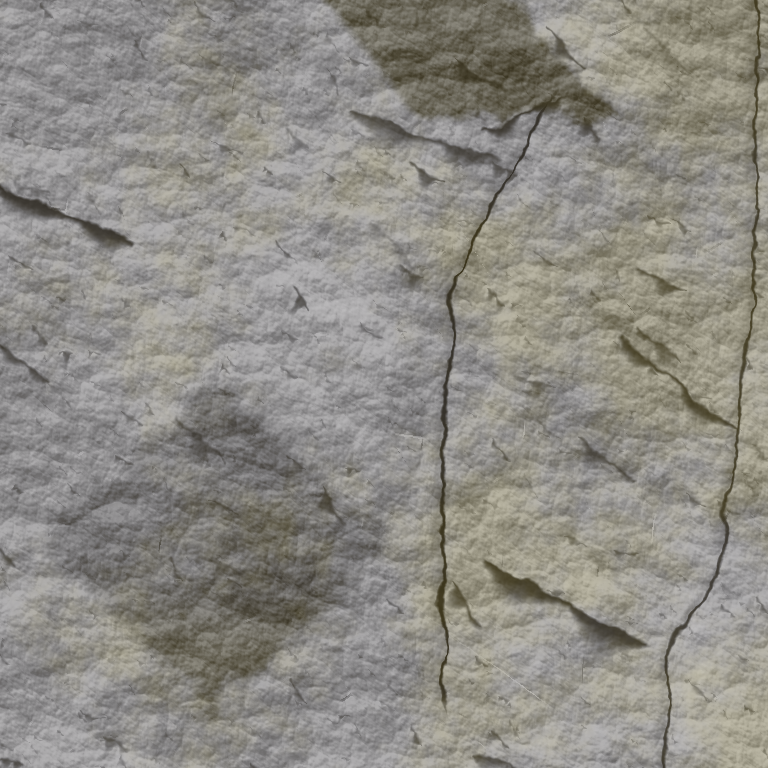
Give the GLSL for this texture, as a Shadertoy shader.

```glsl
// Weathered grey limestone face with chipped relief, shadowed ledges and two long cracks.

vec3 hash3(vec2 p) {
    vec3 q = vec3(dot(p, vec2(127.1, 311.7)), dot(p, vec2(269.5, 183.3)), dot(p, vec2(419.2, 371.9)));
    return fract(sin(q) * 43758.55);
}

mat2 turn(float a) {
    return mat2(cos(a), sin(a), -sin(a), cos(a));
}

// Layered, warped sines: soft stains and wobble, roughly -1 to 1
float mottle(vec2 p) {
    float sum = 0.0, amp = 0.5;
    for (int i = 0; i < 5; i++) {
        p = turn(1.1) * p + vec2(1.7, 4.3);
        sum += amp * sin(p.x + 1.3 * sin(p.y * 0.8)) * cos(p.y * 0.9 + sin(p.x * 0.6));
        p *= 1.83;
        amp *= 0.62;
    }
    return sum;
}

// Cellular height: the upper envelope of tilted cones, like broken stone
float chipped(vec2 p) {
    vec2 cell = floor(p);
    float h = -9.0;
    for (int y = -1; y <= 1; y++)
    for (int x = -1; x <= 1; x++) {
        vec2 id = cell + vec2(x, y);
        vec3 r = hash3(id);
        vec2 d = p - id - r.xy;
        vec2 tilt = hash3(id + 37.0).xy - 0.5;
        h = max(h, 0.5 * r.z - 1.15 * length(d) + dot(d, tilt));
    }
    return h;
}

float relief(vec2 p) {
    p += 0.005 * vec2(mottle(p * 21.0), mottle(p * 23.0 + 8.0));
    float h = 0.0, freq = 4.5;
    for (int i = 0; i < 6; i++) {
        float weight = i < 2 ? 0.55 : 0.95;
        vec2 stretch = i < 4 ? vec2(0.8, 1.35) : vec2(1.0, 1.15);
        vec2 q = turn(0.65 + 0.5 * sin(float(i) * 2.4)) * p;
        h += weight * chipped(q * freq * stretch + float(i) * 13.7) / freq;
        freq *= 2.1;
    }
    return h;
}

// Shadow hanging below the line from a to b, sharp above and soft below
float ledge(vec2 p, vec2 a, vec2 b, float depth) {
    vec2 e = b - a;
    float t = clamp(dot(p - a, e) / dot(e, e), 0.0, 1.0);
    vec2 d = p - a - e * t;
    float below = dot(d, normalize(vec2(e.y, -e.x)));
    float reach = depth * (0.25 + 3.0 * t * (1.0 - t)) * (0.7 + 0.5 * sin(t * 9.0 + a.x * 40.0));
    return (1.0 - smoothstep(0.1 * reach, reach, length(d))) * smoothstep(-0.003, 0.002, below);
}

// Scattered short slivers of shadow, running down to the right
float slivers(vec2 p, float count) {
    vec2 cell = floor(p * count);
    float shade = 0.0;
    for (int y = -1; y <= 1; y++)
    for (int x = -1; x <= 1; x++) {
        vec2 id = cell + vec2(x, y);
        vec3 r = hash3(id + count);
        vec2 start = (id + r.xy) / count;
        vec2 run = turn(-0.2 - 0.9 * r.y) * vec2(0.25 + 0.45 * r.x, 0.0) / count;
        float present = smoothstep(0.5, 0.95, r.z);
        shade = max(shade, present * ledge(p, start, start + run, 0.2 / count));
    }
    return shade;
}

float diamond(vec2 p, vec2 radius, float rough) {
    vec2 q = abs(p) / radius;
    return 1.0 - smoothstep(0.85, 1.04, q.x + q.y + rough);
}

// Dark slit with a faint shadow on its left; d is the signed distance across it
float crack(float d, float width) {
    float slit = 1.0 - smoothstep(0.2 * width, 1.4 * width, abs(d));
    float halo = smoothstep(-0.022, 0.0, d) * (1.0 - smoothstep(0.0, 0.004, d));
    return max(slit, 0.25 * halo);
}

void mainImage(out vec4 fragColor, in vec2 fragCoord) {
    vec2 p = fragCoord / iResolution.xy;
    float broad = mottle(p * 7.0 + 2.0);
    float medium = mottle(p * 28.0);
    float fine = mottle(p * 70.0);
    vec2 rough = p + 0.009 * vec2(medium, mottle(p * 34.0 + 5.0)) + 0.003 * vec2(fine, -fine);

    // Relief lit from the upper left, with fine grit
    vec2 toLight = 0.0016 * normalize(vec2(-0.45, 0.9));
    float light = clamp((relief(p - toLight) - relief(p + toLight)) / 0.0032, -3.5, 3.0);
    float grit = chipped(turn(0.5) * p * 170.0);
    float tone = 0.592 + 0.04 * light + 0.085 * broad + 0.03 * medium + 0.045 * grit;

    // Broad faces turned away from the light
    float lower = diamond(rough - vec2(0.28, 0.29), vec2(0.24, 0.23), 0.1 * medium);
    float upper = diamond(turn(0.42) * (rough - vec2(0.59, 0.945)), vec2(0.24, 0.11), 0.15 * medium);
    float olive = max(upper, lower * (1.0 - smoothstep(0.14, 0.28, p.y)));
    tone -= 0.13 * lower + 0.17 * upper + 0.04 * olive;

    // Ledges and scattered chips
    float shadow = 0.85 * ledge(rough, vec2(0.0, 0.76), vec2(0.17, 0.69), 0.045);
    shadow = max(shadow, 0.8 * ledge(rough, vec2(0.64, 0.27), vec2(0.84, 0.16), 0.06));
    shadow = max(shadow, 0.75 * ledge(rough, vec2(0.81, 0.56), vec2(0.96, 0.44), 0.026));
    shadow = max(shadow, 0.65 * ledge(rough, vec2(0.46, 0.86), vec2(0.64, 0.79), 0.045));
    shadow = max(shadow, 0.8 * ledge(rough, vec2(0.63, 0.83), vec2(0.73, 0.87), 0.03));
    shadow = max(shadow, 0.65 * slivers(rough, 8.0));
    shadow = max(shadow, 0.5 * slivers(rough + 0.3, 19.0));
    shadow = max(shadow, 0.35 * slivers(rough + 0.7, 37.0));

    // Long cracks
    float mainPath = 0.577 + 0.013 * smoothstep(0.35, 0.6, p.y) + 0.55 * max(p.y - 0.64, 0.0);
    float sidePath = 0.868 + 0.07 * smoothstep(0.12, 0.28, p.y) + 0.045 * smoothstep(0.2, 0.7, p.y);
    float span = smoothstep(0.06, 0.1, p.y) * (1.0 - smoothstep(0.86, 0.89, p.y));
    float gap = 0.003 + 0.0022 * medium;
    shadow = max(shadow, 0.9 * span * crack(rough.x - mainPath, max(gap, 0.0016)));
    shadow = max(shadow, 0.8 * crack(rough.x - sidePath, max(gap, 0.0015)));
    tone = mix(tone, 0.16, shadow);

    // Lavender grey stone with tan stains, browner in the dark
    float stain = smoothstep(-0.3, 0.9, mottle(p * 9.0 + 11.0) + 0.8 * (p.x - 0.45) + 0.3 * fine);
    stain = max(stain, 0.65 * olive);
    vec3 tint = mix(vec3(0.003, -0.002, 0.003), vec3(0.032, 0.016, -0.055), stain);
    tint -= vec3(-0.01, 0.0, 0.03) * (1.0 - smoothstep(0.2, 0.5, tone));
    tone = min(tone, 0.66 + 0.5 * (tone - 0.66));
    fragColor = vec4(clamp(vec3(tone) + tint, 0.0, 1.0), 1.0);
}
```
